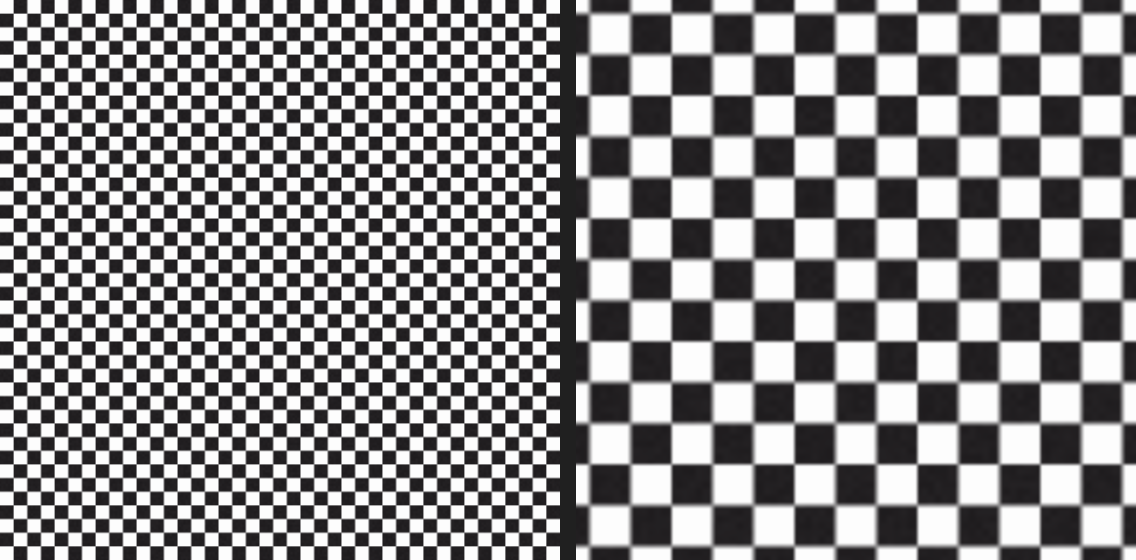
Left: the whole. Right: its middle third, enlarged.
A WebGL 2 fragment shader for this pattern:

```glsl
#version 300 es
precision highp float;
// Checkerboard of 41 by 41 squares, near-black ink on near-white paper.
// Two square waves with soft steps are multiplied; every third edge is crisper,
// and a faint smooth grain mottles the ink.

uniform vec2 u_resolution;
out vec4 outColor;

const float CELLS = 41.0;          // squares across and down
const float SOFT_EDGE = 0.105;     // half width of a soft edge, in squares
const float CRISP_EDGE = 0.065;    // half width of a crisp edge, in squares
const float CRISP_PERIOD = 3.0;    // edges from one crisp edge to the next
const float GRAIN_PER_CELL = 6.0;  // grain lattice steps per square
const float GRAIN_AMOUNT = 0.025;  // full range of ink brightness variation
const vec3 PAPER = vec3(0.992, 0.992, 0.992);
const vec3 INK = vec3(0.130, 0.120, 0.128);

float hash(vec2 p) {
    vec3 q = fract(vec3(p.xyx) * 0.1031);
    q += dot(q, q.yzx + 33.33);
    return fract((q.x + q.y) * q.z);
}

float valueNoise(vec2 p) {
    vec2 corner = floor(p);
    vec2 t = smoothstep(0.0, 1.0, fract(p));
    float low = mix(hash(corner), hash(corner + vec2(1.0, 0.0)), t.x);
    float high = mix(hash(corner + vec2(0.0, 1.0)), hash(corner + 1.0), t.x);
    return mix(low, high, t.y);
}

// Alternates between -1 (first square) and +1 with a soft step at each inner edge.
float squareWave(float x, float pixel) {
    float edge = clamp(floor(x + 0.5), 1.0, CELLS - 1.0);
    float isCrisp = 1.0 - step(0.5, abs(mod(edge, CRISP_PERIOD) - 1.0));
    float halfWidth = max(mix(SOFT_EDGE, CRISP_EDGE, isCrisp), 0.75 * pixel);
    float rise = 2.0 * smoothstep(-halfWidth, halfWidth, x - edge) - 1.0;
    return mod(edge, 2.0) < 0.5 ? -rise : rise;
}

void main() {
    vec2 uv = gl_FragCoord.xy / u_resolution;
    vec2 pixel = CELLS / u_resolution;

    // Squares are counted from the top left, where the corner is paper.
    vec2 cell = vec2(uv.x, 1.0 - uv.y) * CELLS;
    float wave = squareWave(cell.x, pixel.x) * squareWave(cell.y, pixel.y);
    float paperShare = 0.5 + 0.5 * wave;

    // Faint mottling of the ink
    float grain = (valueNoise(cell * GRAIN_PER_CELL) - 0.5) * GRAIN_AMOUNT;

    outColor = vec4(mix(INK + grain, PAPER, paperShare), 1.0);
}
```
